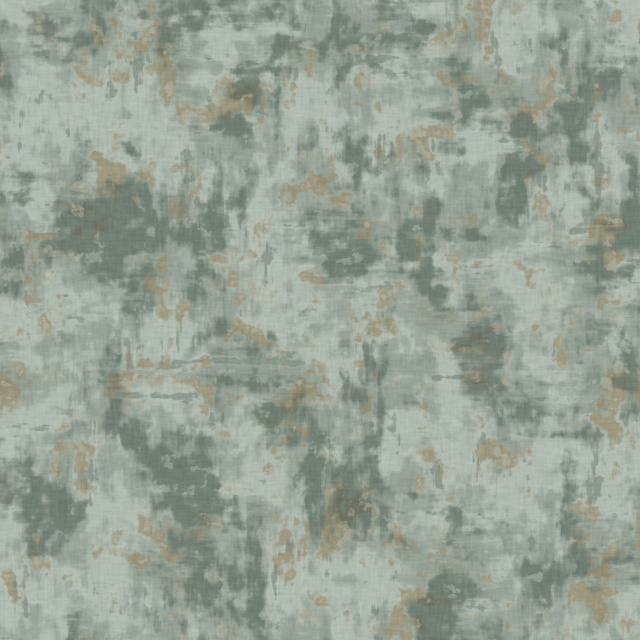
Reproduce this texture procedurally as a WebGL 1 fragment shader.

```glsl
precision highp float;

uniform vec2 u_resolution;

const vec3 SAGE = vec3(0.595, 0.643, 0.592);
const vec3 MIST = vec3(0.705, 0.745, 0.703);
const vec3 SPRUCE = vec3(0.425, 0.482, 0.436);
const vec3 OCHRE = vec3(0.570, 0.520, 0.400);
const vec3 UMBER = vec3(0.425, 0.415, 0.340);

vec2 gradientAt(vec2 cell, float seed) {
    vec3 q = fract(vec3(cell.xyx + seed * 17.31) * vec3(0.1031, 0.1030, 0.0973));
    q += dot(q, q.yzx + 33.33);
    float angle = 6.28318 * fract((q.x + q.y) * q.z);
    return vec2(cos(angle), sin(angle));
}

float gradientNoise(vec2 p, float seed) {
    vec2 cell = floor(p);
    vec2 f = p - cell;
    vec2 fade = f * f * f * (f * (f * 6.0 - 15.0) + 10.0);
    vec2 e = vec2(1.0, 0.0);
    float a = dot(gradientAt(cell, seed), f);
    float b = dot(gradientAt(cell + e.xy, seed), f - e.xy);
    float c = dot(gradientAt(cell + e.yx, seed), f - e.yx);
    float d = dot(gradientAt(cell + e.xx, seed), f - e.xx);
    return 1.4 * mix(mix(a, b, fade.x), mix(c, d, fade.x), fade.y);
}

float fbm(vec2 p, float seed) {
    float sum = 0.0;
    float amplitude = 0.5;
    for (int i = 0; i < 4; i++) {
        sum += amplitude * gradientNoise(p, seed + float(i));
        p = p * 2.0 + 7.37;
        amplitude *= 0.55;
    }
    return sum;
}

// Soft-edged coverage of a noise field above a level
float coverage(float field, float level, float softness) {
    return smoothstep(level - softness, level + softness, field);
}

void main() {
    vec2 uv = gl_FragCoord.xy / u_resolution.y;

    // Brush marks: upright and level strokes in separate regions
    float upright = fbm(uv * vec2(38.0, 6.0), 11.0);
    float level = fbm(uv * vec2(6.0, 38.0), 21.0);
    float direction = coverage(fbm(uv * vec2(5.0, 6.0), 31.0), 0.04, 0.16);
    float strokes = mix(upright, level, direction);
    float grain = fbm(uv * 36.0, 41.0);
    float ragged = 0.55 * strokes + 0.4 * grain;

    // Broad worn patches
    vec2 warp = vec2(fbm(uv * 11.0, 51.0), fbm(uv * 11.0, 61.0));
    vec2 p = uv + 0.04 * warp;
    float broad = fbm(p * vec2(8.0, 5.5), 71.0);
    float patches = fbm(p * vec2(15.0, 11.0), 81.0);
    float pale = coverage(broad + 0.4 * patches + ragged, 0.09, 0.16);
    float dark = coverage(-broad + 0.4 * patches - 0.8 * ragged, 0.19, 0.15);

    // Layered paint
    vec3 color = SAGE + 0.12 * broad + 0.09 * strokes;
    color = mix(color, MIST, 0.78 * pale);
    color = mix(color, SPRUCE, 0.82 * dark);

    // Rust stains, browner over dark paint
    float stain = fbm(p * vec2(10.0, 9.0), 91.0) + 0.65 * grain + 0.25 * strokes;
    float rust = coverage(stain, 0.27, 0.13);
    color = mix(color, mix(OCHRE, UMBER, dark), 0.66 * rust);

    // Dry scratches and pale flecks
    float scratches = coverage(strokes - 0.5 * grain, 0.34, 0.1);
    float flecks = coverage(grain - 0.6 * strokes, 0.32, 0.1);
    color = mix(color, SPRUCE, 0.5 * scratches);
    color = mix(color, MIST, 0.4 * flecks);

    // Fine canvas weave
    float weave = gradientNoise(uv * vec2(230.0, 45.0), 101.0)
                + gradientNoise(uv * vec2(45.0, 230.0), 111.0);
    color += 0.022 * weave + 0.03 * grain;

    gl_FragColor = vec4(clamp(color, 0.0, 1.0), 1.0);
}
```
